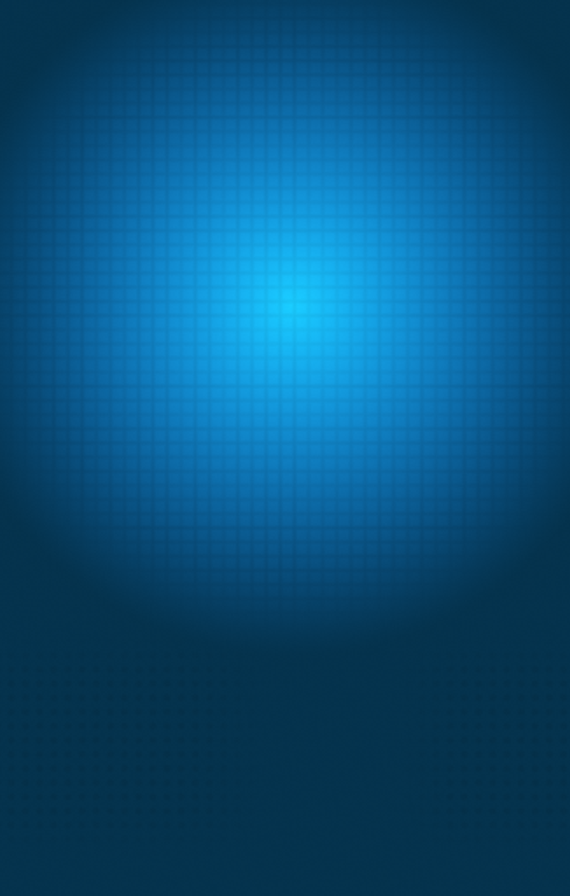
This background is drawn by a Shadertoy shader. Its source:

```glsl
// A round cyan-blue glow on deep navy, overlaid with a fine woven grid.
// The glow is a radial falloff; the grid is a repeated soft line whose
// strength varies per line, fading into faint dots in the dark lower part.

const vec3 NAVY = vec3(0.018, 0.198, 0.302);
const vec3 CYAN = vec3(0.102, 0.800, 1.000);
const vec2 GLOW_CENTER = vec2(0.512, 0.659);
const float GLOW_RADIUS = 0.392;
const float CELL = 0.0158;

float hash(vec2 p) {
    return fract(sin(dot(p, vec2(127.1, 311.7))) * 43758.5453);
}

// Brightness of the glow: 1 at its center, 0 at its rim
float glowAmount(vec2 p, vec2 center, float radius) {
    return pow(max(1.0 - length(p - center) / radius, 0.0), 1.25);
}

// Blue rises faster than red and green
vec3 glowColor(float glow) {
    float blueGlow = glow + 0.6 * glow * (1.0 - glow);
    return mix(NAVY, CYAN, vec3(glow, glow, blueGlow));
}

// Soft line on each cell border, in cell units
float gridLine(float x, float halfWidth, float blur) {
    float d = abs(fract(x + 0.5) - 0.5);
    return 1.0 - smoothstep(halfWidth - blur, halfWidth + blur, d);
}

// Strength of the line nearest to x
float lineStrength(float x, float seed) {
    return mix(0.55, 1.0, hash(vec2(floor(x + 0.5), seed)));
}

float dotMask(vec2 cell, float radius, float blur) {
    float d = length(fract(cell + 0.5) - 0.5);
    return 1.0 - smoothstep(radius - blur, radius + blur, d);
}

void mainImage(out vec4 fragColor, in vec2 fragCoord) {
    vec2 uv = fragCoord / iResolution.xy;
    float aspect = iResolution.x / iResolution.y;
    vec2 p = vec2(uv.x * aspect, uv.y);
    vec2 center = vec2(GLOW_CENTER.x * aspect, GLOW_CENTER.y);

    // Glow
    float glow = glowAmount(p, center, GLOW_RADIUS);
    vec3 color = glowColor(glow);

    // Woven grid, clearest in the middle tones of the glow
    vec2 cell = p / CELL + vec2(0.2, 0.0);
    float blur = max(0.14, 0.7 / (CELL * iResolution.y));
    float columns = gridLine(cell.x, 0.14, blur) * lineStrength(cell.x, 1.0);
    float rows = gridLine(cell.y, 0.14, blur) * lineStrength(cell.y, 7.0);
    float weave = max(columns, rows) + 0.3 * min(columns, rows);
    float clarity = smoothstep(0.0, 0.2, glow) * mix(1.0, 0.55, glow);
    color *= 1.0 - 0.085 * weave * clarity;
    color *= 1.0 + 0.015 * clarity;

    // Faint dots to both sides of the dark lower part
    float band = smoothstep(0.03, 0.10, uv.y) * (1.0 - smoothstep(0.24, 0.30, uv.y));
    float sides = smoothstep(0.08, 0.25, abs(uv.x - 0.58));
    color *= 1.0 - 0.06 * dotMask(cell, 0.24, blur) * band * sides;

    // Fine grain against banding
    color += (hash(floor(p * 512.0)) - 0.5) * 0.006;

    fragColor = vec4(clamp(color, 0.0, 1.0), 1.0);
}
```
